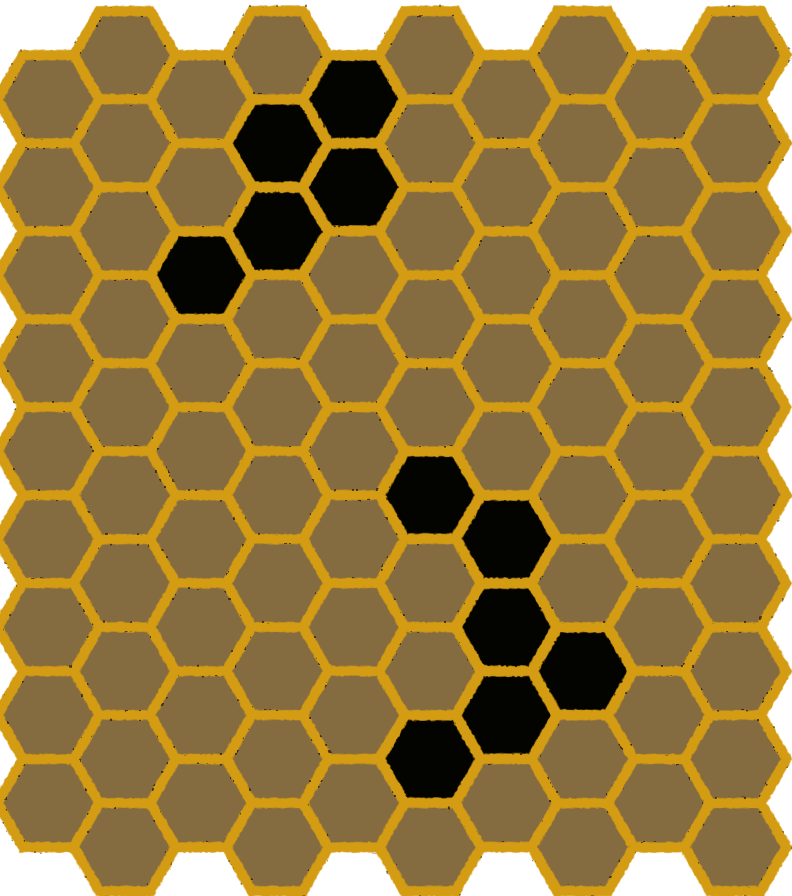
This pattern is drawn by a Shadertoy shader. Its source:

```glsl
// Honeycomb of flat-topped hexagons with golden walls and a few black cells.

const vec3 WALL = vec3(0.83, 0.61, 0.07);
const vec3 WAX = vec3(0.52, 0.42, 0.25);
const vec3 DARK = vec3(0.01, 0.01, 0.0);
const vec3 PAPER = vec3(1.0);

// Lengths are fractions of the canvas height, y runs downward.
const vec2 PITCH = vec2(0.0852, 0.0982);
const vec2 FIRST = vec2(0.0540, 0.0616);
const float COLUMNS = 10.0;
const float INNER = 0.0435;
const float OUTER = 0.0550;

// One bit per row, one entry per column: set bits are black cells.
const int DARK_ROWS[10] = int[10](0, 0, 4, 6, 3, 288, 224, 128, 0, 0);

float hash(vec2 p) {
    p = fract(p * vec2(0.1031, 0.1137));
    p += dot(p, p.yx + 33.33);
    return fract((p.x + p.y) * p.x * 43.7);
}

float valueNoise(vec2 p) {
    vec2 i = floor(p);
    vec2 f = fract(p);
    f = f * f * (3.0 - 2.0 * f);
    return mix(mix(hash(i), hash(i + vec2(1.0, 0.0)), f.x),
               mix(hash(i + vec2(0.0, 1.0)), hash(i + 1.0), f.x), f.y);
}

// Apothem of the flat-topped hexagon passing through p.
float hexRadius(vec2 p) {
    p = abs(p);
    return max(p.y, 0.8660 * p.x + 0.5 * p.y);
}

// Even columns sit half a cell lower and hold one cell fewer.
float isOdd(float column) {
    return mod(column, 2.0);
}

vec2 cellCenter(vec2 cell) {
    float drop = 0.5 * (1.0 - isOdd(cell.x));
    return FIRST + PITCH * (cell + vec2(0.0, drop));
}

float nearestRow(float y, float column) {
    float top = cellCenter(vec2(column, 0.0)).y;
    return clamp(round((y - top) / PITCH.y), 0.0, 8.0 + isOdd(column));
}

// Returns the closest existing cell in xy and its hexagon radius in z.
vec3 nearestCell(vec2 p) {
    float middle = round((p.x - FIRST.x) / PITCH.x);
    vec3 best = vec3(0.0, 0.0, 1e3);
    for (float k = -1.0; k <= 1.0; k++) {
        float column = clamp(middle + k, 0.0, COLUMNS - 1.0);
        vec2 cell = vec2(column, nearestRow(p.y, column));
        float radius = hexRadius(p - cellCenter(cell));
        if (radius < best.z) best = vec3(cell, radius);
    }
    return best;
}

float isDark(vec2 cell) {
    return float((DARK_ROWS[int(cell.x)] >> int(cell.y)) & 1);
}

// Sparse dark dots hugging an edge.
float edgeSpecks(vec2 p, float edgeDistance) {
    float chosen = step(0.965, hash(floor(p * 400.0) + 7.0));
    return chosen * (1.0 - smoothstep(0.0006, 0.0018, abs(edgeDistance)));
}

void mainImage(out vec4 fragColor, in vec2 fragCoord) {
    vec2 p = vec2(fragCoord.x, iResolution.y - fragCoord.y) / iResolution.y;
    float blur = max(1.0 / iResolution.y, 0.0012);

    vec3 nearest = nearestCell(p);
    float dark = isDark(nearest.xy);

    // Slightly ragged edges
    float ragged = (valueNoise(p * 330.0) - 0.5) * 0.0016;
    float inside = nearest.z + ragged - (INNER - 0.0005 * dark);
    float outside = nearest.z + ragged - OUTER;

    // Cell fill, wall, then the empty surround
    vec3 fill = mix(WAX, DARK, dark);
    vec3 color = mix(fill, WALL, smoothstep(-blur, blur, inside));
    color = mix(color, DARK, 0.6 * edgeSpecks(p, inside));
    color = mix(color, PAPER, smoothstep(-blur, blur, outside));
    color = mix(color, DARK, 0.4 * edgeSpecks(p + 3.0, outside));

    fragColor = vec4(color, 1.0);
}
```
